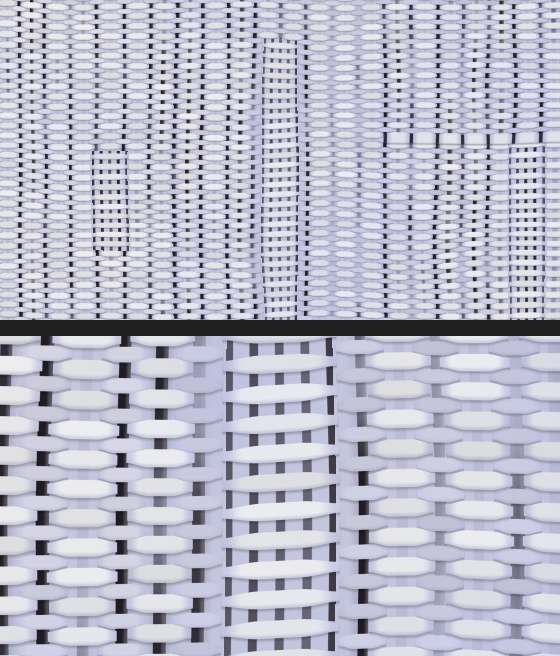
Top: the whole. Bottom: its middle third, enlarged.
Write a WebGL 1 fragment shader that draws this texture.

```glsl
precision highp float;
// Woven pale cane: raised columns of long white floats alternate with recessed
// columns of short lavender floats, half a row apart, over dark slits.
// A few weaving faults widen the floats, and one thick strand crosses at right.
uniform vec2 u_resolution;

const vec2 GRID = vec2(43.0, 32.0);  // float columns and rows
const vec3 WHITE = vec3(0.91, 0.91, 0.91);
const vec3 LAVENDER = vec3(0.78, 0.78, 0.865);
const vec3 SHADE = vec3(0.61, 0.60, 0.67);
const vec3 DARK = vec3(0.13, 0.11, 0.14);

float hash(vec2 p) {
  return fract(sin(dot(p, vec2(127.1, 311.7))) * 43758.5453);
}

float noise(vec2 p) {
  vec2 i = floor(p), f = fract(p);
  f = f * f * (3.0 - 2.0 * f);
  return mix(mix(hash(i), hash(i + vec2(1.0, 0.0)), f.x),
             mix(hash(i + vec2(0.0, 1.0)), hash(i + vec2(1.0)), f.x), f.y);
}

// Soft coverage of a bar of given half width
float bar(float x, float halfWidth, float soft) {
  return 1.0 - smoothstep(-soft, soft, abs(x) - halfWidth);
}

// 1 inside a fault that replaces three columns between two heights
float faultMask(vec2 g, float center, float bottom, float top) {
  return step(abs(g.x - center), 1.3) * step(bottom, g.y) * step(g.y, top);
}

// Paints one strand float: thin shadow, tapered body, pale raised middle
vec3 paintFloat(vec3 col, vec2 q, vec2 size, float pale, float seed, vec2 px) {
  float along = abs(q.x) / size.x;
  float halfHeight = size.y * mix(1.0, 0.55, smoothstep(0.35, 1.0, along));
  float ends = bar(q.x, size.x, px.x);
  col *= 1.0 - 0.22 * ends * bar(q.y + 0.07, halfHeight, 0.08);
  float body = ends * bar(q.y, halfHeight, px.y);
  float v = q.y / halfHeight;
  vec3 tone = mix(LAVENDER, WHITE, pale * smoothstep(0.95, 0.62, along));
  tone = mix(tone, LAVENDER * 0.93, 0.65 * smoothstep(0.4, 1.0, -v));
  return mix(col, tone * (0.96 + 0.07 * seed), body);
}

// Lavender warps with a slit in the middle; recessed columns are darker
vec3 paintWarps(vec2 g, float recessed, vec2 px) {
  float column = floor(g.x);
  float x = fract(g.x) - 0.5;
  float dark = 0.5 * hash(vec2(column, 4.0)) + 0.3 * recessed
             + 0.6 * noise(vec2(column * 3.7, g.y * 0.2))
             - 0.35 * bar(g.x - 26.0, 2.0, 2.0);
  dark = smoothstep(0.42, 0.85, dark);
  float width = 0.13 + 0.06 * hash(vec2(column, 9.0));
  vec3 col = mix(LAVENDER, SHADE, smoothstep(0.4, 0.16, abs(x)) * 0.45 * dark);
  float glint = 0.2 * smoothstep(0.0, 0.12, x);
  vec3 slit = mix(LAVENDER * 0.95, DARK + glint, dark);
  return mix(col, slit, bar(x, width, px.x));
}

// Narrow warps and slits lying under the wide floats of a fault
vec3 faultWarps(vec3 col, vec2 g, float center, float bottom, float top,
                float dark, vec2 px) {
  float x = (g.x - center) / 0.62;
  float slit = bar(fract(x + 0.5) - 0.5, 0.17, px.x / 0.62);
  float strength = dark * (0.5 + 0.5 * hash(vec2(floor(x + 0.5), center)));
  vec3 warps = mix(LAVENDER, mix(SHADE, DARK, strength), slit);
  return mix(col, warps, faultMask(g, center, bottom, top));
}

vec3 faultFloats(vec3 col, vec2 g, float center, float bottom, float top, vec2 px) {
  float row = floor(g.y) + 0.5;
  vec2 q = g - vec2(center, row);
  vec3 woven = paintFloat(col, q, vec2(1.4, 0.3), 1.0, hash(vec2(center, row)), px);
  return mix(col, woven, step(bottom, row) * step(row, top));
}

// Thick crossing strand with dark ticks every second column
vec3 paintBand(vec3 col, vec2 g, float left, float height, vec2 px) {
  float y = g.y - height;
  float start = smoothstep(-px.x, px.x, g.x - left + 0.15);
  float tick = mod(g.x - left + 1.0, 2.0) - 1.0;
  vec3 tone = mix(LAVENDER, WHITE, smoothstep(0.2, 0.6, abs(tick)));
  tone = mix(tone, SHADE, smoothstep(0.25, 0.6, -y) * 0.6);
  tone = mix(tone, DARK, bar(tick, 0.13, px.x) * 0.9);
  col *= 1.0 - 0.25 * start * bar(y + 0.08, 0.5, 0.1);
  return mix(col, tone, start * bar(y, 0.46, px.y));
}

void main() {
  vec2 px = GRID / u_resolution;
  vec2 g = gl_FragCoord.xy * px;
  px *= 0.75;

  // Hand-woven wobble, then the warps
  vec2 bend = vec2(noise(g * vec2(0.3, 0.13)), noise(g * 0.16 + 31.0)) - 0.5;
  g += bend * vec2(0.35, 0.5);
  vec3 col = paintWarps(g, mod(floor(g.x), 2.0), px);
  col = faultWarps(col, g, 8.5, 6.8, 17.0, 0.95, px);
  col = faultWarps(col, g, 21.5, -1.0, 28.4, 0.8, px);
  col = faultWarps(col, g, 40.5, -1.0, 18.2, 0.95, px);

  // Recessed floats first (odd columns), raised floats above (even columns)
  for (int layer = 0; layer < 2; layer++) {
    float odd = 1.0 - float(layer);
    for (int i = -1; i <= 1; i++) {
      float column = floor(g.x) + float(i);
      float shift = 0.5 * odd + 0.12 * hash(vec2(column, 2.0));
      float row = floor(g.y + shift);
      vec2 center = vec2(column + 0.5, row + 0.5 - shift);
      float fault = faultMask(center, 8.5, 6.8, 17.0)
                  + faultMask(center, 21.5, -1.0, 28.4)
                  + faultMask(center, 40.5, -1.0, 18.2);
      float seed = hash(vec2(column, row));
      float left = 1.0 - smoothstep(12.0, 30.0, column);
      float pale = mix(1.0, 0.15 + 0.5 * left * hash(vec2(column, 6.0)), odd);
      vec2 size = mix(vec2(0.82 + 0.08 * seed, 0.31), vec2(0.62, 0.25), odd);
      if (fault < 0.5 && abs(mod(column, 2.0) - odd) < 0.5)
        col = paintFloat(col, g - center, size, pale, seed, px);
    }
  }
  col = faultFloats(col, g, 8.5, 6.8, 17.0, px);
  col = faultFloats(col, g, 21.5, -1.0, 28.4, px);
  col = faultFloats(col, g, 40.5, -1.0, 18.2, px);
  col = paintBand(col, g, 29.5, 18.1, px);

  // Cool patches, stronger to the right
  float cool = noise(g * 0.2 + 7.0) * (0.4 + 0.6 * g.x / GRID.x);
  gl_FragColor = vec4(col * mix(vec3(1.0), vec3(0.95, 0.96, 1.02), cool), 1.0);
}
```
